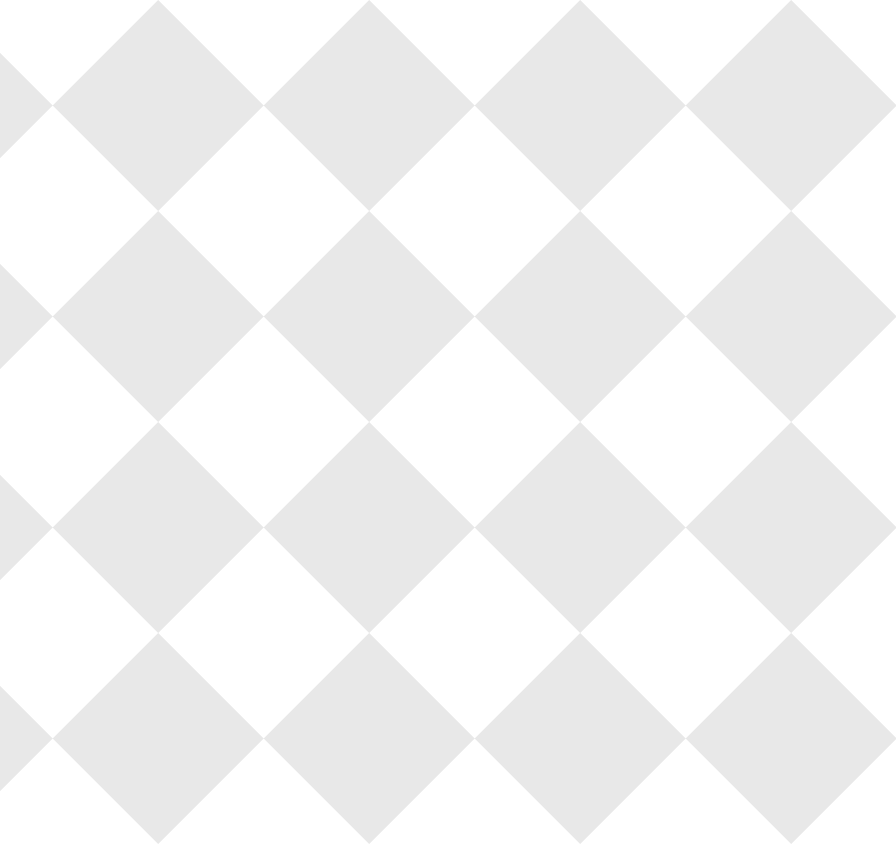
Write a Shadertoy shader that draws this pattern.

```glsl
#define ROWS 4.0
#define COLUMN_SHIFT 0.25
#define HALF_DIAGONAL 0.5
#define PAPER vec3(1.0)
#define DIAMOND vec3(0.908)

// Signed distance to a square standing on its corner
float diamondDistance(vec2 p, float halfDiagonal) {
    return (abs(p.x) + abs(p.y) - halfDiagonal) * inversesqrt(2.0);
}

void mainImage(out vec4 fragColor, in vec2 fragCoord) {
    // Square cells, one diamond in each, sized by the canvas height
    float cellsPerPixel = ROWS / iResolution.y;
    vec2 grid = fragCoord * cellsPerPixel - vec2(COLUMN_SHIFT, 0.0);
    vec2 cell = fract(grid) - 0.5;

    // Edge softened over one pixel
    float dist = diamondDistance(cell, HALF_DIAGONAL);
    float coverage = clamp(0.5 - dist / cellsPerPixel, 0.0, 1.0);

    fragColor = vec4(mix(PAPER, DIAMOND, coverage), 1.0);
}
```
